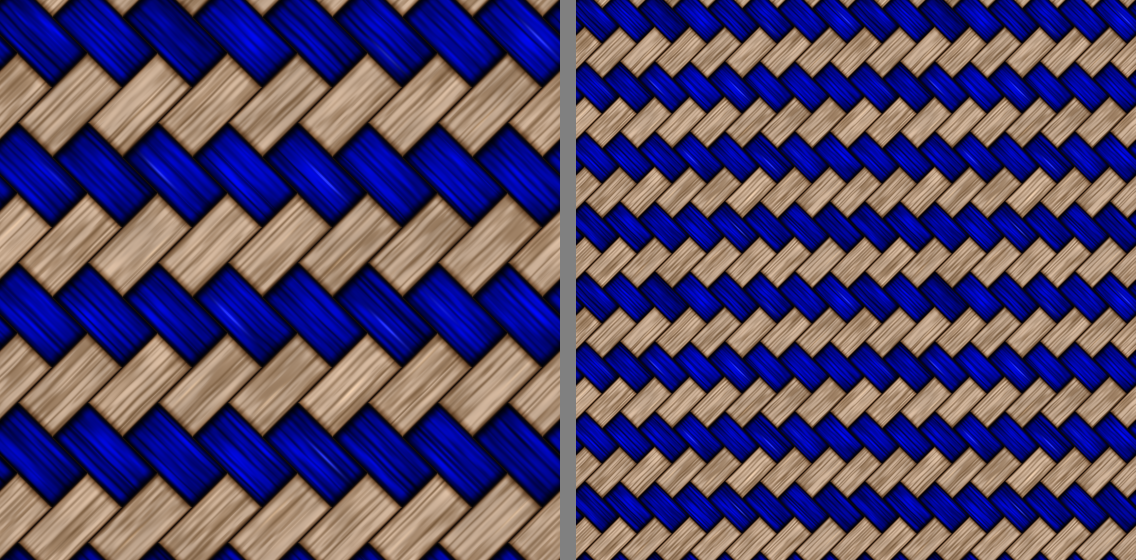
Left: one tile. Right: repeated 2 by 2.
Write a WebGL 1 fragment shader that draws this pattern.

```glsl
precision highp float;
// Diagonal twill weave of glossy blue and pale straw strips, in zigzag rows.

uniform vec2 u_resolution;

const float REPEATS = 8.0;      // strips across the canvas
const float ID_PERIOD = 16.0;   // strip ids wrap at the canvas edges
const int GROOVES = 7;

float hash(vec2 p) {
  return fract(sin(dot(p, vec2(127.1, 311.7))) * 43758.5453);
}

float noise(vec2 p) {
  vec2 cell = floor(p);
  vec2 f = fract(p);
  f = f * f * (3.0 - 2.0 * f);
  float low = mix(hash(cell), hash(cell + vec2(1.0, 0.0)), f.x);
  float high = mix(hash(cell + vec2(0.0, 1.0)), hash(cell + vec2(1.0, 1.0)), f.x);
  return mix(low, high, f.y);
}

// Fine fibres stretched along the strip, from 0 to 1.
float grain(vec2 strip, vec2 seed) {
  float broad = noise(strip * vec2(1.1, 6.0) + seed);
  float fine = noise(strip * vec2(2.5, 19.0) + seed + 31.0);
  return 0.6 * broad + 0.4 * fine;
}

// Dark splits running lengthwise at uneven spacing.
float grooves(vec2 strip, vec2 seed, float pixel) {
  float depth = 0.0;
  float wobble = 0.025 * (noise(vec2(strip.x * 1.8, 5.0) + seed) - 0.5);
  for (int k = 0; k < GROOVES; k++) {
    float n = float(k);
    float place = (n + 0.15 + 0.7 * hash(seed + n)) / float(GROOVES);
    float width = mix(0.014, 0.034, hash(seed + n + 17.0)) + 0.4 * pixel;
    float fade = 0.55 + 0.45 * noise(vec2(strip.x * 1.5, n * 7.0) + seed);
    float strength = mix(0.25, 1.0, hash(seed + n + 41.0)) * fade;
    float away = (strip.y + wobble - place) / width;
    depth = max(depth, strength * exp(-away * away));
  }
  return depth;
}

// Short bright reflection that only some strips carry.
float glint(vec2 strip, vec2 seed) {
  float present = smoothstep(0.5, 0.9, hash(seed + 3.0));
  float place = mix(0.2, 0.8, hash(seed + 5.0));
  float middle = mix(0.5, 1.5, hash(seed + 9.0));
  float away = (strip.y - place) / 0.028;
  float reach = (strip.x - middle) / 0.42;
  return present * exp(-away * away - reach * reach);
}

vec3 blueStrip(vec2 strip, vec2 seed, float side, float end, float pixel) {
  float tone = 0.36 + 0.56 * grain(strip, seed) + 0.12 * (hash(seed) - 0.5);
  tone *= 1.0 - 0.72 * grooves(strip, seed, pixel);
  tone *= mix(0.15, 1.0, smoothstep(0.0, 0.12, side));
  tone *= mix(0.1, 1.0, smoothstep(0.0, 0.22, end));
  tone *= mix(0.84, 1.12, smoothstep(0.1, 0.8, end));
  vec3 color = vec3(0.0, 0.035, 1.0) * tone;
  return color + vec3(0.17, 0.21, 0.5) * glint(strip, seed);
}

vec3 strawStrip(vec2 strip, vec2 seed, float side, float end, float pixel) {
  vec3 straw = vec3(0.75, 0.65, 0.56);
  vec3 brown = vec3(0.51, 0.36, 0.21);
  float fibre = grain(strip, seed);
  float blotch = noise(strip * vec2(2.0, 3.0) + seed + 63.0);
  float tone = 0.83 + 0.26 * fibre + 0.12 * blotch + 0.08 * (hash(seed) - 0.5);
  vec3 color = straw * tone;
  color = mix(color, brown, 0.4 * smoothstep(0.55, 0.2, fibre));
  color = mix(color, brown * 0.8, 0.8 * grooves(strip, seed, pixel));
  color += vec3(0.12, 0.1, 0.07) * glint(strip, seed);
  // Browned rim, darkest at the corners.
  float rim = smoothstep(0.0, 0.1, side) * smoothstep(0.0, 0.17, end);
  color = mix(color * vec3(0.62, 0.48, 0.33), color, rim);
  float tuck = smoothstep(0.0, 0.05, min(side, end));
  return color * mix(0.55, 1.0, tuck);
}

void main() {
  vec2 uv = gl_FragCoord.xy / u_resolution;
  vec2 p = vec2(uv.x, 1.0 - uv.y) * REPEATS - vec2(0.25, 1.75);
  float pixel = 1.4142 * REPEATS / min(u_resolution.x, u_resolution.y);

  // Axes at 45 degrees; each strip covers two cells by one.
  vec2 weave = vec2(p.x + p.y, p.x - p.y);
  vec2 cell = floor(weave);
  vec2 local = weave - cell;
  float phase = mod(cell.x - cell.y, 4.0);
  bool isBlue = phase > 0.5 && phase < 2.5;

  vec2 strip;   // x along the strip from 0 to 2, y across it from 0 to 1
  if (isBlue) {
    float second = step(1.5, phase);
    strip = vec2(local.x + second, local.y);
    cell.x -= second;
  } else {
    float second = step(2.5, phase);
    strip = vec2(local.y + second, local.x);
    cell.y -= second;
  }

  vec2 id = mod(vec2(cell.x + cell.y, cell.x - cell.y), ID_PERIOD);
  vec2 seed = 90.0 * vec2(hash(id), hash(id + 23.0));
  float side = min(strip.y, 1.0 - strip.y);
  float end = min(strip.x, 2.0 - strip.x);

  vec3 color = isBlue ? blueStrip(strip, seed, side, end, pixel)
                      : strawStrip(strip, seed, side, end, pixel);

  // Soft dark seam between strips.
  vec3 seam = vec3(0.08, 0.05, 0.04);
  color = mix(seam, color, smoothstep(0.0, 1.2 * pixel, min(side, end)));
  gl_FragColor = vec4(clamp(color, 0.0, 1.0), 1.0);
}
```
